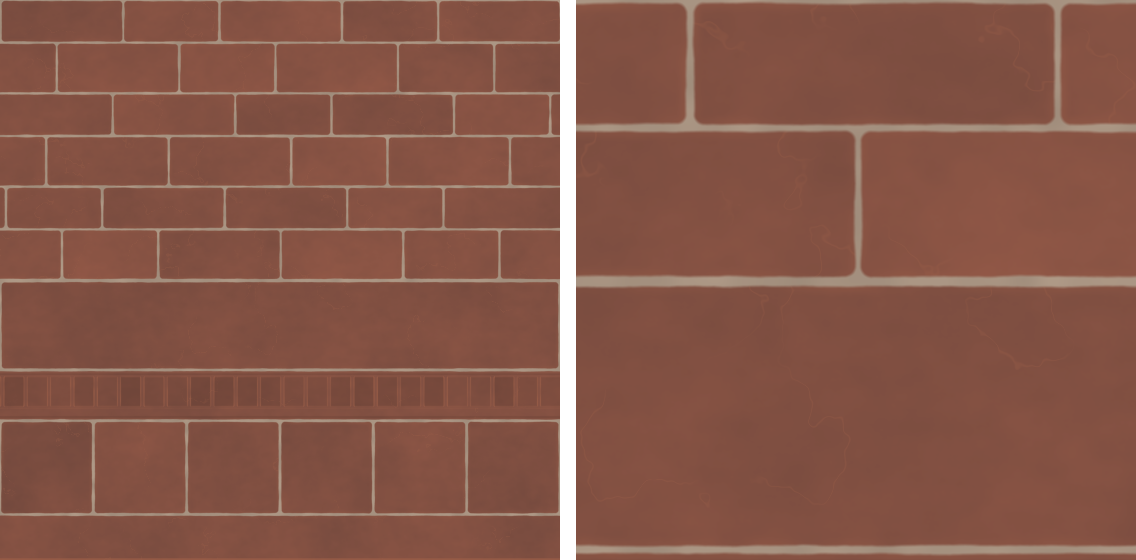
Left: the whole. Right: its middle third, enlarged.
Reproduce this texture procedurally as a Shadertoy shader.

```glsl
const vec3 DARK_CLAY = vec3(0.465, 0.293, 0.245);
const vec3 LIGHT_CLAY = vec3(0.568, 0.342, 0.275);
const vec3 WORN_CLAY = vec3(0.61, 0.37, 0.28);
const vec3 MORTAR = vec3(0.655, 0.575, 0.505);

// Heights of the course boundaries, measured down from the top
const float PANEL_TOP = 0.501;
const float FRIEZE_TOP = 0.661;
const float TILE_TOP = 0.751;
const float BASE_TOP = 0.919;

struct Block {
    vec2 lo, hi;   // opposite corners
    vec2 id;       // seed for variation
    float joint;   // half the mortar width
    float tone;    // mean clay lightness
};

float hash(vec2 p) {
    return fract(sin(dot(p, vec2(127.1, 311.7))) * 43758.5453);
}

float noise(vec2 p) {
    vec2 i = floor(p), f = fract(p);
    f = f * f * (3.0 - 2.0 * f);
    return mix(mix(hash(i), hash(i + vec2(1, 0)), f.x),
               mix(hash(i + vec2(0, 1)), hash(i + vec2(1, 1)), f.x), f.y);
}

float fbm(vec2 p) {
    float sum = 0.0, amp = 0.5;
    for (int i = 0; i < 5; i++) {
        sum += amp * noise(p);
        p = mat2(1.6, 1.2, -1.2, 1.6) * p + 7.3;
        amp *= 0.5;
    }
    return sum / 0.97;
}

float roundedBox(vec2 p, vec2 halfSize, float radius) {
    vec2 q = abs(p) - halfSize + radius;
    return length(max(q, 0.0)) + min(max(q.x, q.y), 0.0) - radius;
}

float line(float d, float width, float soft) {
    return 1.0 - smoothstep(width - soft, width + soft, abs(d));
}

// Alternating long and short bricks; each row shifts by a tenth
Block brickAt(vec2 p) {
    const float LONG = 0.21875, PAIR = 0.390625, SPLIT = 0.0762;
    float course = floor(p.y * 6.0), top = course / 6.0;
    float lower = step(SPLIT, p.y - top);
    float row = course * 2.0 + lower;
    float u = fract(p.x - 0.1 * row - 0.0013);
    float k = floor(u / PAIR);
    float v = u - k * PAIR;
    float second = step(LONG, v);
    float left = p.x - v + second * LONG;
    float right = left + mix(LONG, PAIR - LONG, second);
    vec2 span = mix(vec2(0.0, SPLIT), vec2(SPLIT, 1.0 / 6.0), lower) + top;
    float tone = 0.53 + 0.38 * (hash(vec2(k * 2.0 + second, row + 3.0)) - 0.5);
    return Block(vec2(left, span.x), vec2(right, span.y),
                 vec2(k * 2.0 + second, row), 0.0021, tone);
}

Block blockAt(vec2 p) {
    if (p.y < PANEL_TOP - 0.001) return brickAt(min(p, vec2(1.0, 0.4999)));
    if (p.y < FRIEZE_TOP)
        return Block(vec2(0, PANEL_TOP), vec2(1, FRIEZE_TOP), vec2(1, 20), 0.003, 0.33);
    if (p.y < TILE_TOP)
        return Block(vec2(-1, FRIEZE_TOP), vec2(2, TILE_TOP), vec2(2, 20), 0.0021, 0.48);
    if (p.y < BASE_TOP) {
        float i = floor(p.x * 6.0);
        float tone = 0.52 - 0.24 * step(mod(i, 3.0), 0.5) + 0.12 * (hash(vec2(i, 9)) - 0.5);
        return Block(vec2(i / 6.0, TILE_TOP), vec2((i + 1.0) / 6.0, BASE_TOP),
                     vec2(i, 30), 0.0026, tone);
    }
    return Block(vec2(-1, BASE_TOP), vec2(2, 2), vec2(3, 40), 0.0021, 0.45);
}

// Mottled clay with faint wandering cracks
vec3 clay(vec2 p, vec2 id, float tone) {
    vec2 q = p + id * 3.17;
    float mottled = fbm(q * 9.0) - 0.5;
    float grain = fbm(q * vec2(55.0, 70.0)) - 0.5;
    vec3 color = mix(DARK_CLAY, LIGHT_CLAY, clamp(tone + 0.85 * mottled + 0.3 * grain, -0.1, 1.2));
    float crack = line(fbm(q * 13.0 + 4.0) - 0.5, 0.004, 0.004);
    return mix(color, WORN_CLAY, 0.28 * crack * smoothstep(0.45, 0.7, noise(q * 17.0)));
}

// Raised border with 24 sunken dentils
vec3 frieze(vec3 color, vec2 p, float soft) {
    float i = floor(p.x * 24.0 - 0.1);
    vec2 q = p - vec2((i + 0.6) / 24.0, 0.6992);
    float d = roundedBox(q, vec2(0.0178, 0.0262), 0.002);
    float wear = 0.35 + 0.65 * noise(p * 70.0);
    color *= 1.0 - 0.07 * (1.0 - smoothstep(-soft, soft, d)) * (0.5 + hash(vec2(i, 5)));
    float side = mix(0.25, 0.8, step(0.0165, abs(q.x)));
    color = mix(color, WORN_CLAY, side * wear * line(d, 0.0011, soft));
    color *= 1.0 - 0.08 * (line(p.y - 0.668, 0.0012, soft) + line(p.y - 0.745, 0.002, soft));
    return mix(color, WORN_CLAY, 0.3 * wear * line(p.y - 0.729, 0.0008, soft));
}

void mainImage(out vec4 fragColor, in vec2 fragCoord) {
    vec2 p = fragCoord / iResolution.xy;
    p.y = 1.0 - p.y;
    float soft = max(0.0013, 0.8 / iResolution.y);

    Block b = blockAt(p);
    vec3 color = clay(p, b.id, b.tone);
    if (p.y > FRIEZE_TOP && p.y < TILE_TOP) color = frieze(color, p, soft);
    color = mix(color, WORN_CLAY, 0.7 * smoothstep(0.996, 0.998, p.y));

    // Uneven block edge, worn rim, then mortar
    float d = roundedBox(p - 0.5 * (b.lo + b.hi), 0.5 * (b.hi - b.lo) - b.joint, 0.006);
    d += 0.0022 * (fbm(p * 45.0) - 0.5);
    float rim = smoothstep(-0.007, 0.0, d) * noise(p * 40.0 + b.id);
    color = mix(color, WORN_CLAY, 0.3 * rim);
    vec3 mortar = MORTAR * (0.95 + 0.1 * noise(p * 60.0));
    color = mix(color, mortar, smoothstep(-soft, soft, d));
    fragColor = vec4(color, 1.0);
}
```
